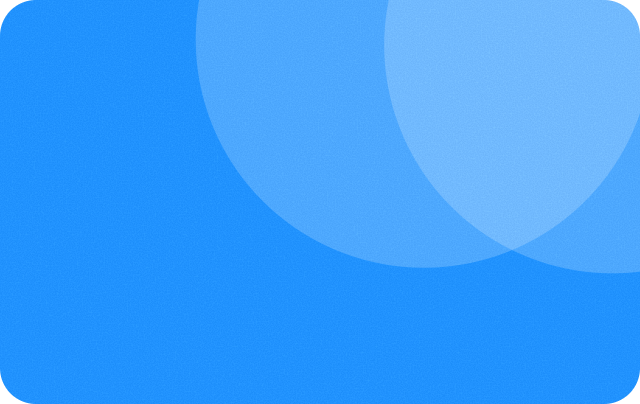
Give the GLSL for this background, as a Shadertoy shader.

```glsl
// Rounded blue card with two overlapping translucent discs and a fine paper grain.

const vec3 CARD_BLUE = vec3(0.13, 0.575, 0.997);
const vec3 PAGE_WHITE = vec3(1.0);
const float DISC_RADIUS = 0.565;
const float DISC_OPACITY = 0.2;
const float CORNER_RADIUS = 0.089;
const float GRAIN_CELLS = 260.0;
const float GRAIN_STRENGTH = 0.05;

vec2 hash2(vec2 cell) {
    vec3 p = fract(cell.xyx * vec3(0.1031, 0.103, 0.0973));
    p += dot(p, p.yzx + 33.33);
    return fract((p.xx + p.yz) * p.zy);
}

// Distance to the nearest jittered point, in cell units
float cellular(vec2 p) {
    vec2 cell = floor(p);
    float nearest = 2.0;
    for (int y = -1; y <= 1; y++) {
        for (int x = -1; x <= 1; x++) {
            vec2 neighbor = cell + vec2(x, y);
            nearest = min(nearest, length(neighbor + hash2(neighbor) - p));
        }
    }
    return nearest;
}

float roundedBox(vec2 p, vec2 halfSize, float radius) {
    vec2 q = abs(p) - halfSize + radius;
    return length(max(q, 0.0)) + min(max(q.x, q.y), 0.0) - radius;
}

// Coverage of a shape from its signed distance
float fill(float dist, float pixel) {
    return clamp(0.5 - dist / pixel, 0.0, 1.0);
}

vec3 addDisc(vec3 color, vec2 p, vec2 center, float pixel) {
    float coverage = fill(length(p - center) - DISC_RADIUS, pixel);
    return mix(color, vec3(1.0), DISC_OPACITY * coverage);
}

void mainImage(out vec4 fragColor, in vec2 fragCoord) {
    // Canvas height is one unit
    float pixel = 1.0 / iResolution.y;
    vec2 p = fragCoord * pixel;
    vec2 halfCard = 0.5 * vec2(iResolution.x * pixel, 1.0);

    // Translucent discs
    vec3 color = addDisc(CARD_BLUE, p, vec2(1.0494, 0.9023), pixel);
    color = addDisc(color, p, vec2(1.5160, 0.8885), pixel);

    // Fine grain
    color += GRAIN_STRENGTH * (cellular(p * GRAIN_CELLS) - 0.45);

    // Rounded card corners
    float card = fill(roundedBox(p - halfCard, halfCard, CORNER_RADIUS), pixel);
    fragColor = vec4(mix(PAGE_WHITE, clamp(color, 0.0, 1.0), card), 1.0);
}
```
